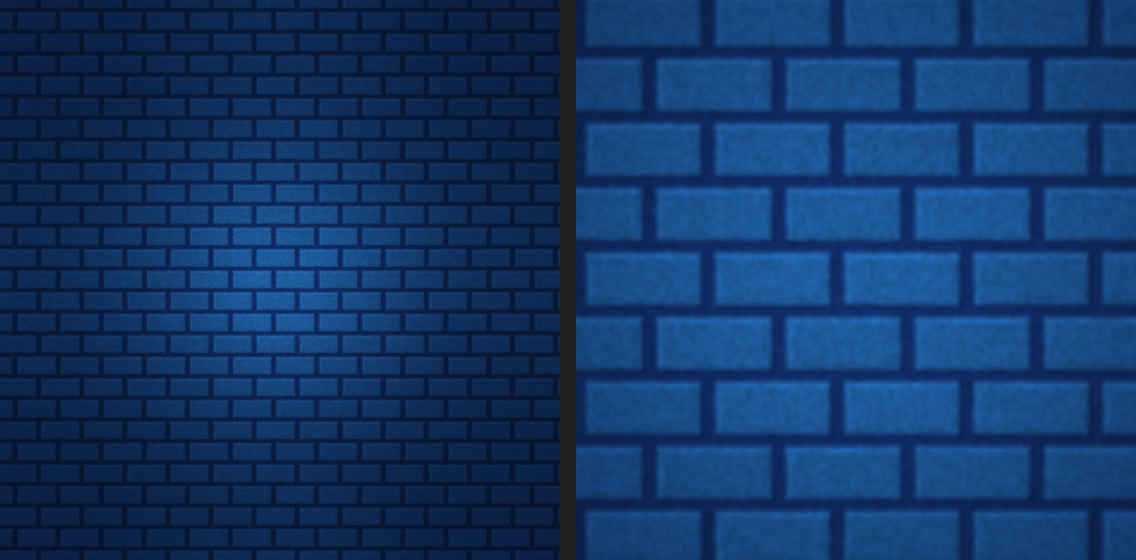
Left: the whole. Right: its middle third, enlarged.
Write a WebGL 2 fragment shader that draws this texture.

```glsl
#version 300 es
precision highp float;

uniform vec2 u_resolution;
out vec4 fragColor;

#define BRICKS vec2(13.0, 26.0)          // repeats across and down
#define HALF_BRICK vec2(0.0341, 0.0157)  // half size of a brick face
#define ORIGIN vec2(0.353, 0.525)        // wall offset, in bricks
#define STAGGER 0.547                    // shift of every other row
#define CORNER 0.0022
#define SOFTNESS 0.0026
#define BEVEL 0.0020
#define BEVEL_GAIN 0.13
#define GLOW_FALLOFF 1.6
#define GRAIN 0.16
#define BRICK_VARIATION 0.05
#define SHADOW 0.16

const vec3 BRICK_LIT = vec3(0.118, 0.365, 0.625);
const vec3 BRICK_DIM = vec3(0.040, 0.118, 0.258);
const vec3 MORTAR_LIT = vec3(0.066, 0.180, 0.420);
const vec3 MORTAR_DIM = vec3(0.024, 0.072, 0.160);
const float PI = 3.14159265;

float hash(vec2 cell) {
    uvec2 k = uvec2(ivec2(cell)) * uvec2(1597u, 3571u);
    uint h = (k.x ^ k.y) * 73939u;
    h = (h ^ (h >> 15)) * 48271u;
    h = (h ^ (h >> 13)) * 69621u;
    return float((h ^ (h >> 16)) & 65535u) / 65535.0;
}

// Gradient noise that wraps after a whole number of cells
float cornerSlope(vec2 cell, vec2 offset, vec2 period) {
    float angle = 2.0 * PI * hash(mod(cell, period));
    return dot(vec2(cos(angle), sin(angle)), offset);
}

float gradientNoise(vec2 uv, vec2 period) {
    vec2 p = uv * period;
    vec2 cell = floor(p);
    vec2 f = p - cell;
    vec2 w = f * f * f * (f * (f * 6.0 - 15.0) + 10.0);
    vec2 e = vec2(1.0, 0.0);
    float low = mix(cornerSlope(cell, f, period),
                    cornerSlope(cell + e.xy, f - e.xy, period), w.x);
    float high = mix(cornerSlope(cell + e.yx, f - e.yx, period),
                     cornerSlope(cell + e.xx, f - e.xx, period), w.x);
    return mix(low, high, w.y);
}

float roundedBox(vec2 p, vec2 halfSize, float radius) {
    vec2 q = abs(p) - halfSize + radius;
    return length(max(q, 0.0)) + min(max(q.x, q.y), 0.0) - radius;
}

void main() {
    vec2 uv = gl_FragCoord.xy / u_resolution;
    float pixel = 1.0 / min(u_resolution.x, u_resolution.y);

    // Staggered brick cells
    vec2 grid = uv * BRICKS - ORIGIN;
    grid.x -= STAGGER * mod(floor(grid.y), 2.0);
    vec2 id = mod(floor(grid), BRICKS);
    vec2 p = (fract(grid) - 0.5) / BRICKS;

    // Soft brick face with a slightly uneven edge
    float wobble = 0.0006 * gradientNoise(uv, vec2(110.0));
    float dist = roundedBox(p, HALF_BRICK, CORNER) + wobble;
    float soft = max(SOFTNESS, pixel);
    float face = 1.0 - smoothstep(-soft, soft, dist);

    // Raised rim: bright along top and left, darker along bottom and right
    vec2 topLeft = HALF_BRICK - vec2(-p.x, p.y) - 1.3 * BEVEL;
    vec2 bottomRight = HALF_BRICK - vec2(p.x, -p.y);
    vec2 rim = exp(-topLeft * topLeft / (BEVEL * BEVEL));
    vec2 shade = exp(-bottomRight * bottomRight / (4.0 * BEVEL * BEVEL));
    float relief = BEVEL_GAIN * (max(rim.y, 0.6 * rim.x) - 0.5 * max(shade.x, shade.y));

    // Shadow falling into the joint below and to the right
    float shadowDist = roundedBox(p - vec2(BEVEL, -BEVEL), HALF_BRICK, CORNER);
    float shadow = SHADOW * (1.0 - smoothstep(-soft, soft, shadowDist)) * (1.0 - face);

    // Central glow, periodic across the canvas
    vec2 wave = sin(PI * (uv - 0.5));
    float glow = exp(-GLOW_FALLOFF * dot(wave, wave));
    vec3 brick = mix(BRICK_DIM, BRICK_LIT, glow);
    vec3 mortar = mix(MORTAR_DIM, MORTAR_LIT, glow);

    // Tone of each brick and fine grain
    brick *= 1.0 + relief + BRICK_VARIATION * (hash(id + 31.0) - 0.5);
    mortar *= 1.0 - shadow;
    float grain = 0.7 * gradientNoise(uv, vec2(230.0)) + 0.5 * gradientNoise(uv, vec2(97.0));
    vec3 color = mix(mortar, brick, face) * (1.0 + GRAIN * grain);

    fragColor = vec4(color, 1.0);
}
```
